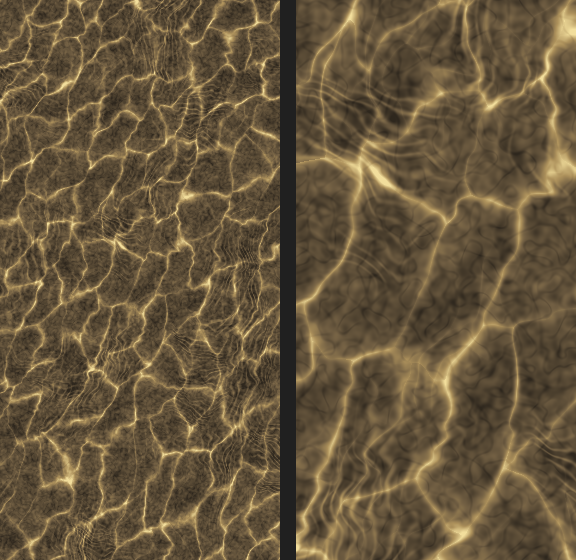
Left: the whole. Right: its middle third, enlarged.
A Shadertoy shader for this texture:

```glsl
// Sunlight caustics rippling over a brown, mottled stream bed.

const vec3 SHADOW = vec3(0.18, 0.152, 0.115);
const vec3 BED    = vec3(0.44, 0.368, 0.26);
const vec3 GOLD   = vec3(0.68, 0.57, 0.36);
const vec3 GLINT  = vec3(0.95, 0.87, 0.61);

vec2 hash2(vec2 p) {
    vec3 h = fract(p.xyx * vec3(0.1031, 0.1030, 0.0973));
    h += dot(h, h.yzx + 33.33);
    return fract((h.xx + h.yz) * h.zy);
}

float cornerSlope(vec2 cell, vec2 corner, vec2 f) {
    float angle = 6.2832 * hash2(cell + corner).x;
    return dot(vec2(cos(angle), sin(angle)), f - corner);
}

// Gradient noise, roughly -0.7 to 0.7
float noise(vec2 p) {
    vec2 i = floor(p), f = p - i;
    vec2 u = f * f * f * (f * (f * 6.0 - 15.0) + 10.0);
    float low  = mix(cornerSlope(i, vec2(0, 0), f), cornerSlope(i, vec2(1, 0), f), u.x);
    float high = mix(cornerSlope(i, vec2(0, 1), f), cornerSlope(i, vec2(1, 1), f), u.x);
    return mix(low, high, u.y);
}

float fbm(vec2 p, int octaves, float gain) {
    float sum = 0.0, amp = 1.0;
    for (int i = 0; i < octaves; i++) {
        sum += amp * noise(p);
        p = mat2(1.6, 1.2, -1.2, 1.6) * p + 7.3;
        amp *= gain;
    }
    return sum;
}

vec2 warp(vec2 p, float scale, float amount) {
    return p + amount * vec2(noise(p * scale + 11.0), noise(p * scale + 47.0));
}

vec2 site(vec2 cell) {
    return cell + 0.5 + 0.9 * (hash2(cell) - 0.5);
}

// Light along Voronoi borders: x = sharp line, y = wide glow
vec2 caustic(vec2 p, float width, float glowWidth) {
    vec2 base = floor(p), home = base;
    float nearest = 1e3;
    for (int y = -1; y <= 1; y++)
    for (int x = -1; x <= 1; x++) {
        vec2 cell = base + vec2(x, y);
        float d = length(site(cell) - p);
        if (d < nearest) { nearest = d; home = cell; }
    }
    vec2 a = site(home) - p, light = vec2(0);
    for (int y = -2; y <= 2; y++)
    for (int x = -2; x <= 2; x++) {
        if (x == 0 && y == 0) continue;
        vec2 cell = home + vec2(x, y);
        vec2 b = site(cell) - p;
        float d = dot(0.5 * (a + b), normalize(b - a));
        float strength = mix(0.2, 1.25, hash2(home + cell + 5.0).x);
        light += strength * exp(-d / vec2(width, glowWidth));
    }
    return 1.0 - exp(-1.3 * light);
}

// Fine parallel wavelets, visible only in patches
float ripples(vec2 p, vec2 dir, float count, float seed) {
    float bend = 0.09 * noise(p * 3.0 + seed) + 0.02 * noise(p * 13.0 + seed);
    float wave = 0.5 + 0.5 * cos(6.2832 * count * (dot(p, dir) + bend));
    float patches = smoothstep(0.0, 0.4, noise(p * vec2(3.4, 2.6) + seed * 1.7));
    float breaks = 0.7 + 1.2 * noise(p * 17.0 + seed);
    return patches * breaks * (wave * wave * wave - 0.3);
}

// Thin dark seams where noise crosses zero
float cracks(vec2 p, float scale, float thickness) {
    float n = abs(noise(warp(p, 0.7 * scale, 0.5 / scale) * scale));
    return 1.0 - smoothstep(0.0, thickness, n);
}

// Skewed grid: steep columns, rows climbing to the right
vec2 skew(vec2 p, vec2 cells) {
    return vec2(p.x - 0.15 * p.y, p.y * (0.86 + 0.1 * p.y) - 0.5 * p.x) * cells;
}

vec3 toneColor(float tone) {
    vec3 c = mix(SHADOW, BED, clamp((tone - 0.18) / 0.26, 0.0, 1.0));
    c = mix(c, GOLD, clamp((tone - 0.44) / 0.24, 0.0, 1.0));
    return mix(c, GLINT, clamp((tone - 0.68) / 0.27, 0.0, 1.0));
}

void mainImage(out vec4 fragColor, in vec2 fragCoord) {
    vec2 p = fragCoord / iResolution.x;
    vec2 water = warp(warp(warp(p, 3.5, 0.07), 10.0, 0.035), 30.0, 0.013);

    // Stream bed: fine mottling, grain, dark stones and seams
    float tone = 0.342 + 0.09 * fbm(p * 12.0 + 3.0, 4, 0.9) + 0.09 * noise(p * 88.0);
    tone -= 0.05 * smoothstep(0.15, 0.45, noise(p * 6.0 + 31.0));
    tone -= 0.035 * cracks(p, 24.0, 0.10) + 0.05 * cracks(p + 4.0, 46.0, 0.16);

    // Diagonal folds of light
    float fold = noise(skew(water, vec2(1.6, 4.0)) + 19.0);
    tone += 0.03 * (1.0 - smoothstep(0.0, 0.16, abs(fold)));

    // Wavelets
    tone += 0.19 * ripples(water, vec2(0.97, -0.22), 54.0, 8.0);
    tone += 0.17 * ripples(water, vec2(0.25, 0.97), 58.0, 23.0);

    // Bright net over a finer, broken one
    float width = 0.038 * (1.0 + 0.8 * noise(p * 9.0 + 61.0));
    vec2 net = caustic(skew(water, vec2(10.0, 6.6)) + 20.0, width, 0.1);
    vec2 fineNet = caustic(skew(warp(water, 9.0, 0.05), vec2(20.0, 12.0)) + 70.0, 0.055, 0.2);
    float shimmer = 0.92 + 0.8 * noise(p * 20.0 + 5.0);
    tone += shimmer * (0.58 * net.x + 0.02 * net.y);
    tone += 0.19 * fineNet.x * smoothstep(-0.2, 0.35, noise(p * 6.0 + 90.0));

    fragColor = vec4(toneColor(tone), 1.0);
}
```
